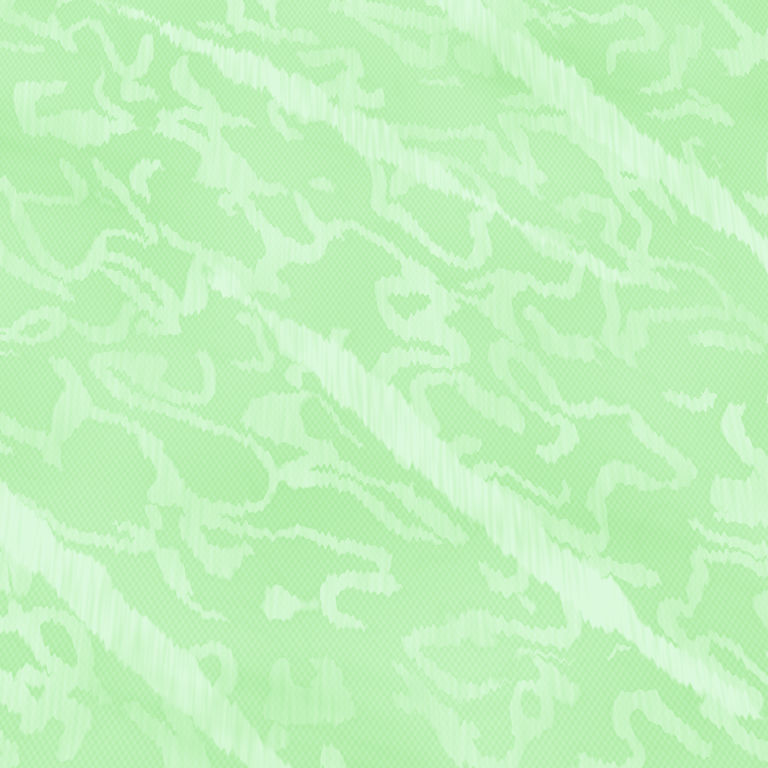
Reproduce this texture procedurally as a Shadertoy shader.

```glsl
const vec3 DEEP = vec3(0.665, 0.915, 0.625);
const vec3 MID = vec3(0.755, 0.950, 0.733);
const vec3 PALE = vec3(0.860, 0.978, 0.862);

const float GROUND_TONE = 0.36;
const float MOTIF_TONE = 0.72;
const float BAND_TONE = 0.92;
const float WEAVE_CONTRAST = 0.17;
const float STREAK_CONTRAST = 0.26;
const float FOLD_DEPTH = 0.20;

const vec2 WEAVE_DENSITY = vec2(108.0, 76.0);
const vec2 MOTIF_SCALE = vec2(8.0, 13.5);
const float MOTIF_ANGLE = -0.50;
const float MOTIF_WIDTH = 0.0135;
const float EDGE_SOFTNESS = 0.0023;
const float SERRATION = 0.009;

const float BAND_ANGLE = -0.64;
const vec4 BAND_START = vec4(-0.40, -0.17, -0.49, -0.25);
const vec4 BAND_LENGTH = vec4(0.90, 1.00, 0.74, 0.85);
const vec4 BAND_CENTRE = vec4(0.246, 0.669, 0.960, 1.156);
const vec4 BAND_SLOPE = vec4(-0.17, -0.04, 0.16, -0.07);
const vec4 BAND_WIDTH = vec4(0.031, 0.028, 0.016, 0.024);
const float TAU = 6.2831853;

vec2 hashGradient(vec2 cell) {
    vec3 h = fract(cell.xyx * vec3(0.1031, 0.1030, 0.0973));
    h += dot(h, h.yzx + 33.33);
    float angle = TAU * fract((h.x + h.y) * h.z);
    return vec2(cos(angle), sin(angle));
}

float noise(vec2 p) {
    vec2 i = floor(p), f = fract(p);
    vec2 u = f * f * f * (f * (f * 6.0 - 15.0) + 10.0);
    vec2 e = vec2(1.0, 0.0);
    float low = mix(dot(hashGradient(i), f),
                    dot(hashGradient(i + e), f - e), u.x);
    float high = mix(dot(hashGradient(i + e.yx), f - e.yx),
                     dot(hashGradient(i + 1.0), f - 1.0), u.x);
    return mix(low, high, u.y) * 1.4;
}

// Coordinates along and across a direction
vec2 alongAcross(vec2 p, float angle) {
    vec2 d = vec2(cos(angle), sin(angle));
    return vec2(dot(p, d), dot(p, vec2(-d.y, d.x)));
}

// The cloth recedes towards the top
vec2 recede(vec2 p) {
    return vec2((p.x - 0.5) * (1.0 + 0.32 * p.y), p.y * (1.0 + 0.18 * p.y));
}

vec2 motifSpace(vec2 cloth) {
    vec2 q = alongAcross(cloth, MOTIF_ANGLE) * MOTIF_SCALE;
    return q + 0.38 * vec2(noise(q * 0.9 + 7.3), noise(q * 0.9 + 31.7));
}

float strokeNoise(vec2 cloth) {
    return noise(motifSpace(cloth));
}

// Approximate distance inside curling strokes of even width, with gaps
float motifDistance(vec2 cloth) {
    vec2 e = vec2(0.002, 0.0);
    float n = strokeNoise(cloth);
    vec2 slope = vec2(strokeNoise(cloth + e), strokeNoise(cloth + e.yx)) - n;
    float steepness = max(length(slope) / e.x, 5.0);
    vec2 q = motifSpace(cloth);
    float presence = smoothstep(-0.36, -0.10, noise(q * 0.85 + 13.1));
    float width = MOTIF_WIDTH * (1.0 + 0.9 * noise(q * 0.7 + 45.0));
    float stroke = width * (1.4 * presence - 0.4) - abs(n) / steepness;
    float blob = (noise(q * 1.2 + 91.0) - 0.40) / 16.0;
    return max(stroke, blob);
}

// Long tapering diagonal bands with ragged flanks
float bandMask(vec2 p) {
    vec2 q = alongAcross(p, BAND_ANGLE);
    float mask = 0.0;
    for (int k = 0; k < 4; k++) {
        float i = float(k);
        float t = (q.x - BAND_START[k]) / BAND_LENGTH[k];
        float taper = smoothstep(0.0, 0.3, t) * smoothstep(1.05, 0.5, t);
        float centre = BAND_CENTRE[k] + BAND_SLOPE[k] * q.x;
        centre += 0.009 * sin(q.x * 6.5 + i * 1.7);
        float halfWidth = BAND_WIDTH[k] * (0.3 + 0.7 * taper);
        halfWidth += 0.015 * noise(vec2(q.x * 15.0, i * 9.0 + q.y * 8.0));
        float inside = smoothstep(-0.003, 0.003, halfWidth - abs(q.y - centre));
        inside *= smoothstep(-0.01, 0.02, t) * smoothstep(1.06, 1.02, t);
        mask = max(mask, inside);
    }
    return mask;
}

void mainImage(out vec4 fragColor, in vec2 fragCoord) {
    vec2 p = fragCoord / iResolution.xy;
    vec2 cloth = recede(p);
    vec2 thread = cloth * WEAVE_DENSITY;

    // Thread ends make the outlines jagged
    float jag = abs(fract(thread.x) - 0.5) - 0.25 + 0.8 * noise(vec2(thread.x * 1.2, 4.5));
    vec2 frayed = vec2(0.0, SERRATION * jag);
    float field = motifDistance(cloth + frayed);
    float motif = smoothstep(-EDGE_SOFTNESS, EDGE_SOFTNESS, field);
    float band = bandMask(p + frayed);

    // Staggered weave dots, faded when too fine to resolve
    vec2 phase = TAU * thread + 0.5 * noise(cloth * 9.0);
    float resolved = 1.0 - smoothstep(0.3, 0.6, fwidth(thread.x));
    float dots = cos(phase.x) * cos(phase.y) * resolved;
    float ground = GROUND_TONE + WEAVE_CONTRAST * dots + 0.16 * noise(cloth * 4.0 + 20.0);
    ground -= 0.07 * smoothstep(-0.010, -0.002, field);

    // Loose upright threads on the pale figures
    float streak = noise(vec2(thread.x * 1.6 + p.y * 3.0, cloth.y * 14.0));
    float figure = mix(MOTIF_TONE, BAND_TONE, band);
    figure += STREAK_CONTRAST * streak * mix(0.6, 1.0, band);
    figure += 0.18 * noise(cloth * 7.0 + 60.0) + 0.05 * dots * (1.0 - band);

    // Soft folds and broad light
    vec2 foldPoint = alongAcross(p, -0.35);
    float fold = smoothstep(0.12, 0.6, noise(foldPoint * vec2(2.2, 5.0) + 3.7));
    float crease = 0.7 + 0.6 * noise(foldPoint * vec2(5.0, 38.0));
    float tone = mix(ground, figure, max(motif, band)) - FOLD_DEPTH * fold * crease;
    tone = clamp(tone + 0.06 * noise(p * 2.3 + 11.0), 0.0, 1.0);

    vec3 color = mix(DEEP, MID, min(tone * 2.0, 1.0));
    color = mix(color, PALE, max(tone * 2.0 - 1.0, 0.0));
    fragColor = vec4(color, 1.0);
}
```
